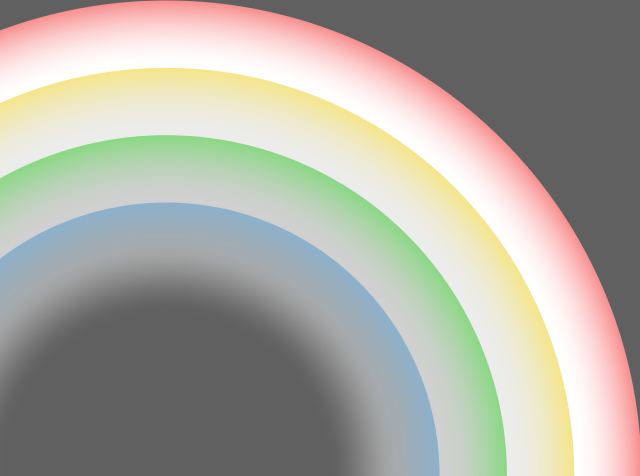
A WebGL 2 fragment shader for this background:

```glsl
#version 300 es
precision highp float;
// Draws a soft pastel rainbow arch on flat grey, centred on the bottom edge.
// Four concentric discs are layered from the outside in; each one eases from
// a coloured rim to a neutral tone, and the innermost fades into the grey.
uniform vec2 u_resolution;
out vec4 outColor;

const vec3 BACKDROP = vec3(0.378);
const vec2 CENTER = vec2(0.349, 0.0);
const float OUTER_RADIUS = 0.999;
const float BAND_WIDTH = 0.1415;
const int BAND_COUNT = 4;

const vec3 RIMS[BAND_COUNT] = vec3[BAND_COUNT](
    vec3(0.972, 0.555, 0.555),   // rose
    vec3(0.962, 0.900, 0.530),   // yellow
    vec3(0.535, 0.850, 0.510),   // green
    vec3(0.545, 0.695, 0.805));  // blue
const float NEUTRALS[BAND_COUNT] = float[BAND_COUNT](1.0, 0.925, 0.815, 0.665);

// Coverage of a disc with an edge one pixel wide.
float disc(float dist, float radius, float pixel) {
    return clamp((radius - dist) / pixel + 0.5, 0.0, 1.0);
}

// Colour from the rim inwards, changing fastest next to the rim.
vec3 bandColor(float dist, float radius, vec3 rim, float neutral) {
    float depth = clamp((radius - dist) / BAND_WIDTH, 0.0, 1.0);
    return mix(vec3(neutral), rim, pow(1.0 - depth, 1.9));
}

void main() {
    // One unit is the canvas height.
    vec2 p = gl_FragCoord.xy / u_resolution.y;
    float pixel = 1.0 / u_resolution.y;
    float dist = length(p - CENTER);

    vec3 color = BACKDROP;
    for (int i = 0; i < BAND_COUNT; i++) {
        float radius = OUTER_RADIUS - float(i) * BAND_WIDTH;
        vec3 band = bandColor(dist, radius, RIMS[i], NEUTRALS[i]);
        color = mix(color, band, disc(dist, radius, pixel));
    }

    // Blurred dark core under the arch.
    float core = 1.0 - smoothstep(0.342, 0.490, dist);
    color = mix(color, BACKDROP, core);

    outColor = vec4(color, 1.0);
}
```
